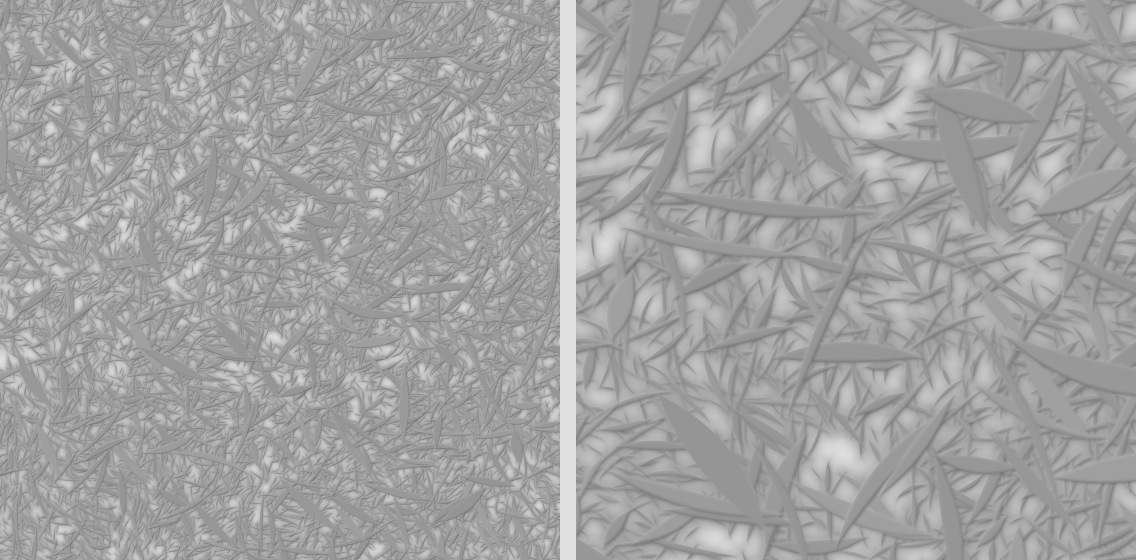
Left, the full canvas; right, a detail of the centre.
Give the GLSL for this texture map, as a WebGL 2 fragment shader.

```glsl
#version 300 es
precision highp float;
// Matted grey slivers of many sizes, embossed over soft pale gaps.

uniform vec2 u_resolution;
out vec4 fragColor;

const int LAYERS = 12;
const float FINE_CELLS = 74.0;
const float COARSE_CELLS = 10.0;
const float TAU = 6.2831853;

// Three random values in 0..1 from integer cell coordinates.
vec3 hash3(vec2 cell, int seed) {
    uvec3 v = uvec3(ivec3(ivec2(cell), seed)) * 1664525u + 1013904223u;
    v.x += v.y * v.z;
    v.y += v.z * v.x;
    v.z += v.x * v.y;
    v ^= v >> 16u;
    v.x += v.y * v.z;
    v.y += v.z * v.x;
    v.z += v.x * v.y;
    return vec3(v >> 8u) / 16777216.0;
}

float valueNoise(vec2 p, int seed) {
    vec2 cell = floor(p);
    vec2 f = fract(p);
    f = f * f * (3.0 - 2.0 * f);
    float low = mix(hash3(cell, seed).x, hash3(cell + vec2(1, 0), seed).x, f.x);
    float high = mix(hash3(cell + vec2(0, 1), seed).x, hash3(cell + vec2(1, 1), seed).x, f.x);
    return mix(low, high, f.y);
}

// Approximate distance to a pointed sliver lying along x.
float sliverDistance(vec2 q, float halfLength, float halfWidth) {
    float along = q.x / halfLength;
    float taper = halfWidth * max(1.0 - along * along, 0.0);
    return max(abs(q.y) - taper, abs(q.x) - halfLength);
}

// Lays one grid of slivers over surface = (tone, relief, cover, occlusion).
vec4 addSlivers(vec4 surface, vec2 p, float cells, int seed, float pixel) {
    const vec2 lightDir = vec2(-0.6, 0.8);
    const float glowRadius = 0.0027;
    const float rimWidth = 0.0012;
    vec2 home = floor(p * cells);

    for (int j = -1; j <= 1; j++) {
        for (int i = -1; i <= 1; i++) {
            vec2 cell = home + vec2(i, j);
            vec2 middle = (cell + 0.5) / cells;
            vec3 place = hash3(cell, seed);
            float density = mix(0.36, 0.86, valueNoise(middle * 13.0, 91));
            if (place.z > density) continue;

            // Neighbours share a flow direction, with some disorder.
            vec3 form = hash3(cell, seed + 40);
            vec3 trim = hash3(cell, seed + 80);
            float angle = TAU * valueNoise(middle * 5.0, 92) + 2.0 * (form.x - 0.5);
            vec2 dir = vec2(cos(angle), sin(angle));
            vec2 across = vec2(-dir.y, dir.x);
            vec2 offset = p - (cell + place.xy) / cells;
            vec2 q = vec2(dot(offset, dir), dot(offset, across));

            float halfLength = mix(0.28, 0.78, form.y) / cells;
            float halfWidth = mix(0.035, 0.105, form.z * form.z) / cells;
            q.y += (trim.x - 0.5) * 0.5 * cells * q.x * q.x;
            float d = sliverDistance(q, halfLength, halfWidth);

            // Flat body hides what lies below; its rim catches the light.
            float body = 1.0 - smoothstep(-0.6 * pixel, 0.6 * pixel, d);
            float rim = exp(-d * d / (rimWidth * rimWidth));
            float facing = dot(across, lightDir) * q.y / (abs(q.y) + 0.0004);
            float relief = rim * (facing < 0.0 ? 0.115 : 0.045) * facing;
            float tone = mix(0.585, 0.63, trim.y * trim.y);

            surface.x = mix(surface.x, tone, body);
            surface.y = mix(surface.y, 0.0, max(body, 0.5 * rim)) + relief;
            surface.z = max(surface.z, body);
            surface.w += exp(-max(d, 0.0) / glowRadius);
        }
    }
    return surface;
}

void main() {
    vec2 p = gl_FragCoord.xy / u_resolution.y;
    float pixel = 1.0 / u_resolution.y;

    // Small slivers first, so that the broad ones lie on top.
    vec4 surface = vec4(0.6, 0.0, 0.0, 0.0);
    for (int layer = 0; layer < LAYERS; layer++) {
        float t = float(layer) / float(LAYERS - 1);
        float cells = FINE_CELLS * pow(COARSE_CELLS / FINE_CELLS, t);
        vec2 shift = vec2(0.37, 0.61) * float(layer) / cells;
        surface = addSlivers(surface, p + shift, cells, layer, pixel);
    }

    // Gaps glow where they are far from every sliver.
    float openness = exp(-0.8 * surface.w);
    float haze = mix(0.8, 1.1, valueNoise(p * 40.0, 93));
    float gapTone = 0.61 + 0.29 * openness * haze;
    float grey = mix(gapTone, surface.x, surface.z) + surface.y;
    fragColor = vec4(vec3(clamp(grey, 0.44, 0.88)), 1.0);
}
```
